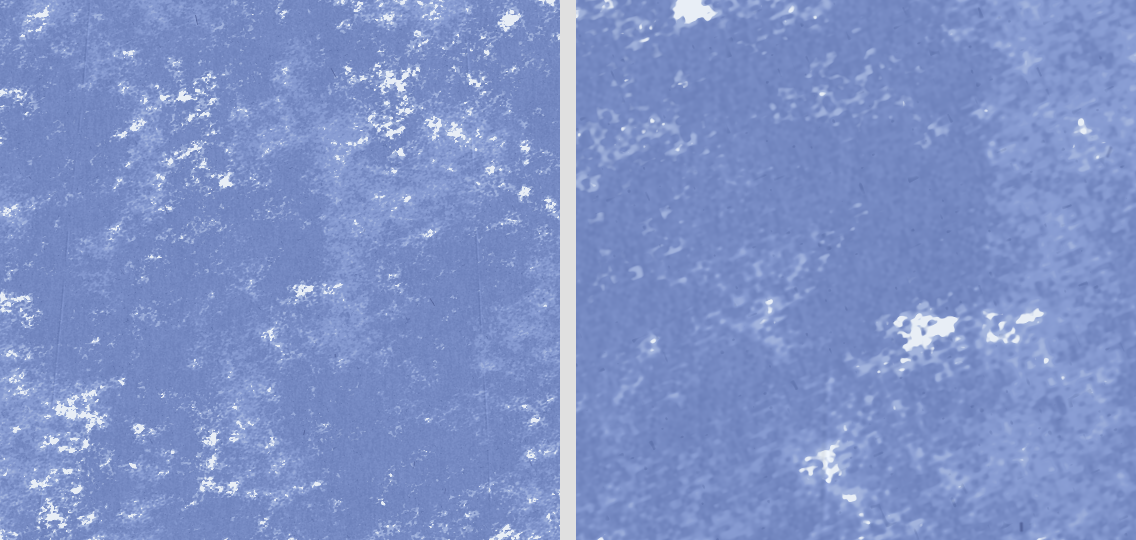
Left, the full canvas; right, a detail of the centre.
A Shadertoy shader for this texture:

```glsl
float hash(vec2 p) {
    vec3 q = fract(vec3(p.xyx) * 0.1031);
    q += dot(q, q.yzx + 33.33);
    return fract((q.x + q.y) * q.z);
}

float noise(vec2 p) {
    vec2 i = floor(p), f = fract(p);
    f = f * f * (3.0 - 2.0 * f);
    return mix(mix(hash(i), hash(i + vec2(1, 0)), f.x),
               mix(hash(i + vec2(0, 1)), hash(i + vec2(1, 1)), f.x), f.y);
}

// Rough fractal sum, turned at every octave
float fbm(vec2 p) {
    float sum = 0.0, weight = 1.0, total = 0.0;
    for (int i = 0; i < 4; i++) {
        sum += weight * noise(p);
        total += weight;
        weight *= 0.75;
        p = mat2(0.8, 0.6, -0.6, 0.8) * p * 2.1 + 17.3;
    }
    return sum / total;
}

float segmentDistance(vec2 p, vec2 a, vec2 b) {
    vec2 ab = b - a;
    return length(p - a - ab * clamp(dot(p - a, ab) / dot(ab, ab), 0.0, 1.0));
}

// Long, nearly vertical folds: dark on one side, pale on the other
float creases(vec2 p) {
    float relief = 0.0;
    for (int i = 0; i < 3; i++) {
        float k = float(i);
        float x = 0.07 + 0.42 * k + (0.1 - 0.075 * k) * p.y
                + 0.006 * (noise(vec2(p.y * 5.0, k * 9.0)) - 0.5);
        float halfSpan = 0.13 + 0.45 * abs(k - 1.0);
        float span = 1.0 - smoothstep(halfSpan - 0.06, halfSpan, abs(p.y - 0.45));
        float d = (p.x - x) / 0.0015;
        float strength = smoothstep(0.1, 0.8, noise(vec2(p.y * 22.0, k * 5.0)));
        relief += span * strength * (exp(-(d - 1.0) * (d - 1.0)) - exp(-(d + 1.0) * (d + 1.0)));
    }
    return relief;
}

// Short dark hairs in random places
float scratches(vec2 p) {
    float dark = 0.0;
    for (int i = 0; i < 16; i++) {
        float k = float(i);
        vec2 start = vec2(hash(vec2(k, 3.0)) * 1.04, hash(vec2(k, 8.0)));
        float angle = 1.1 + 1.5 * hash(vec2(k, 14.0));
        float size = 0.004 + 0.018 * pow(hash(vec2(k, 21.0)), 3.0);
        float d = segmentDistance(p, start, start + size * vec2(cos(angle), sin(angle)));
        dark = max(dark, (1.0 - smoothstep(0.0, 0.0018, d)) * (0.2 + 0.5 * hash(vec2(k, 30.0))));
    }
    return dark;
}

void mainImage(out vec4 fragColor, in vec2 fragCoord) {
    vec2 p = fragCoord / iResolution.y;
    vec2 slanted = vec2(dot(p, vec2(0.92, 0.39)), dot(p, vec2(-0.39, 0.92)));

    // Painted ground with fine grain and faint upright fibres
    float grain = noise(slanted * 380.0 + 40.0);
    float fibre = noise(p * vec2(300.0, 45.0));
    float mottle = fbm(p * 16.0 + 70.0);
    float tone = 0.5 * grain + 0.25 * fibre + 0.25 * mottle;
    vec3 color = mix(vec3(0.408, 0.488, 0.715), vec3(0.5, 0.58, 0.8), tone);

    // Wear runs along a shallow diagonal and gathers in loose clusters
    float wear = fbm(slanted * vec2(28.0, 38.0) + 5.0)
               + 0.24 * (noise(p * vec2(7.0, 5.0) + 11.0) - 0.5)
               + 0.05 * (1.0 - smoothstep(0.0, 0.1, p.y));

    // Pale dust rubbed over wide areas
    float speckle = noise(slanted * vec2(250.0, 330.0) + 90.0);
    float dust = smoothstep(0.5, 0.72, 0.6 * wear + 0.25 * speckle
               + 0.35 * noise(p * vec2(11.0, 8.0) + 50.0) - 0.06);
    color = mix(color, vec3(0.56, 0.64, 0.85), 0.75 * dust);

    // Thin speckled haze around the bare patches
    float haze = smoothstep(0.59, 0.79, wear + 0.3 * (speckle - 0.5));
    color = mix(color, vec3(0.67, 0.735, 0.88), 0.75 * haze);

    // Small ragged spots of bare paper
    float bare = smoothstep(0.715, 0.77, wear + 0.09 * (grain - 0.5));
    color = mix(color, vec3(0.91, 0.935, 0.965), bare);

    // Folds, hairs and tiny dark pits
    color += 0.04 * creases(p);
    color = mix(color, vec3(0.27, 0.33, 0.55), scratches(p));
    float pits = smoothstep(0.9, 1.0, noise(slanted * 210.0 + 130.0));
    color -= 0.06 * pits * (1.0 - bare);

    fragColor = vec4(color, 1.0);
}
```
